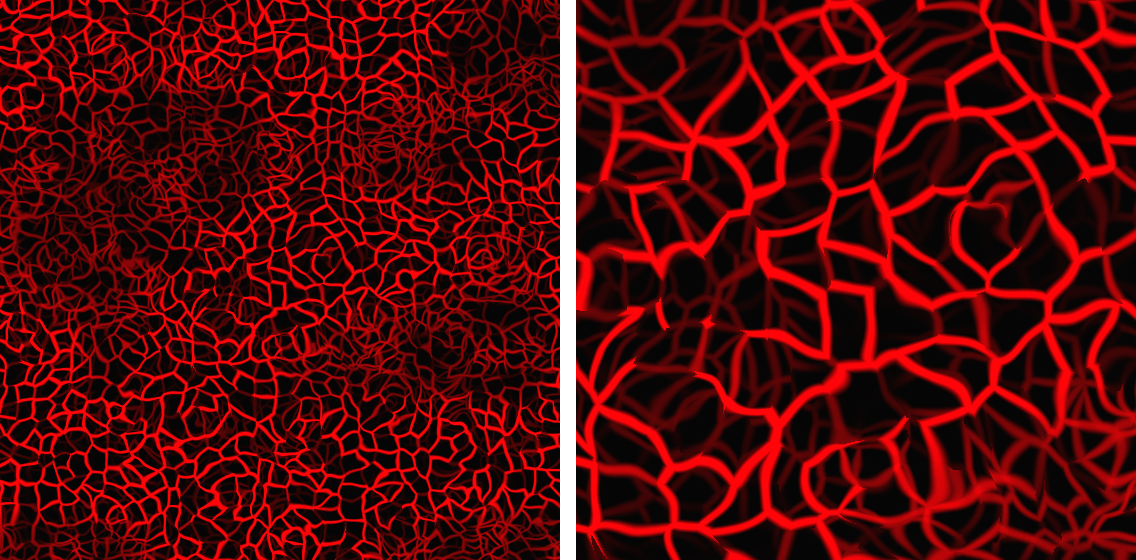
Left, the full canvas; right, a detail of the centre.
This texture is drawn by a Shadertoy shader. Its source:

```glsl
// Glowing red veins on black: a wobbly cell network curling into rose-like rings.
#define COARSE_CELLS 31.0
#define FINE_CELLS 43.0
#define VEIN_HALF_WIDTH 0.0049
#define ROSE_GRID 6.5
#define ROSE_RADIUS 0.048
#define RING_STRETCH 2.6
#define SLOW_WARP 0.020
#define FINE_WARP 0.010
#define BACKGROUND vec3(0.025, 0.018, 0.018)
#define VEIN_RED vec3(1.0, 0.018, 0.035)

// Integer hash: two random values in 0..1 for each lattice cell.
vec2 hash2(vec2 cell) {
    uvec2 v = uvec2(ivec2(cell) + 4096) * 1664525u + 12345u;
    v.x += v.y * 1664525u;
    v.y += v.x * 1664525u;
    v ^= v >> 16u;
    v.x += v.y * 1664525u;
    v.y += v.x * 1664525u;
    v ^= v >> 16u;
    return vec2(v & 65535u) / 65535.0;
}

// Smooth two-channel value noise.
vec2 noise2(vec2 p) {
    vec2 cell = floor(p), f = fract(p);
    f = f * f * (3.0 - 2.0 * f);
    vec2 low = mix(hash2(cell), hash2(cell + vec2(1, 0)), f.x);
    vec2 high = mix(hash2(cell + vec2(0, 1)), hash2(cell + vec2(1, 1)), f.x);
    return mix(low, high, f.y);
}

// Metric that stretches cells around scattered rose centres.
mat2 roseMetric(vec2 p) {
    vec2 base = floor(p * ROSE_GRID);
    mat2 radial = mat2(0.0);
    float total = 0.15;
    for (int y = -1; y <= 1; y++)
    for (int x = -1; x <= 1; x++) {
        vec2 cell = base + vec2(x, y);
        vec2 centre = (cell + 0.15 + 0.7 * hash2(cell + 700.0)) / ROSE_GRID;
        vec2 v = p - centre;
        float r2 = dot(v, v);
        float weight = exp(-0.5 * r2 / (ROSE_RADIUS * ROSE_RADIUS));
        radial += outerProduct(v, v) * (weight / (r2 + 0.00015));
        total += weight;
    }
    return mat2(1.0) + radial * (RING_STRETCH / total);
}

vec2 seedPoint(vec2 cell, float layer) {
    return cell + 0.08 + 0.84 * hash2(cell + layer);
}

// Brightness of the cell borders, each border with its own strength.
float veins(vec2 p, mat2 metric, float cells, float halfWidth, float layer) {
    vec2 q = p * cells, base = floor(q);
    vec2 nearest = vec2(0.0), nearestCell = base;
    float nearestDist = 1e5;
    for (int y = -2; y <= 2; y++)
    for (int x = -2; x <= 2; x++) {
        vec2 cell = base + vec2(x, y);
        vec2 v = seedPoint(cell, layer) - q;
        float d = dot(v, metric * v);
        if (d < nearestDist) {
            nearestDist = d;
            nearest = v;
            nearestCell = cell;
        }
    }
    float glow = 0.0;
    for (int y = -2; y <= 2; y++)
    for (int x = -2; x <= 2; x++) {
        vec2 cell = base + vec2(x, y);
        if (cell == nearestCell) continue;
        vec2 v = seedPoint(cell, layer) - q;
        float d = dot(v, metric * v) - nearestDist;
        float border = 0.5 * d / length(metric * (v - nearest)) / cells;
        float chance = hash2(cell + nearestCell + 2.0 * layer + 300.0).x;
        float strength = mix(0.22, 1.0, smoothstep(0.08, 0.4, chance));
        float profile = 1.0 - smoothstep(0.1 * halfWidth, halfWidth, border);
        glow = max(glow, strength * profile);
    }
    return glow;
}

void mainImage(out vec4 fragColor, in vec2 fragCoord) {
    vec2 p = fragCoord / iResolution.y;

    // Wobble the lines at two scales.
    vec2 warped = p + SLOW_WARP * (noise2(p * 14.0) - 0.5);
    warped += FINE_WARP * (noise2(p * 46.0 + 90.0) - 0.5);
    mat2 metric = roseMetric(p);

    // Crisp regions alternate with dim, tangled ones.
    float crisp = smoothstep(0.2, 0.65, noise2(p * 5.5 + 31.0).x);
    float patches = noise2(p * 16.0 + 57.0).y;
    float coarse = veins(warped, metric, COARSE_CELLS, VEIN_HALF_WIDTH, 0.0);
    float fine = veins(warped, metric, FINE_CELLS, VEIN_HALF_WIDTH * 0.85, 200.0);
    coarse *= mix(0.55, 1.25, crisp) * mix(0.8, 1.1, patches);
    fine *= mix(0.72, 0.3, crisp) * smoothstep(0.1, 0.75, patches);

    float glow = clamp(max(coarse, fine) + 0.2 * min(coarse, fine), 0.0, 1.0);
    fragColor = vec4(mix(BACKGROUND, VEIN_RED, glow), 1.0);
}
```
